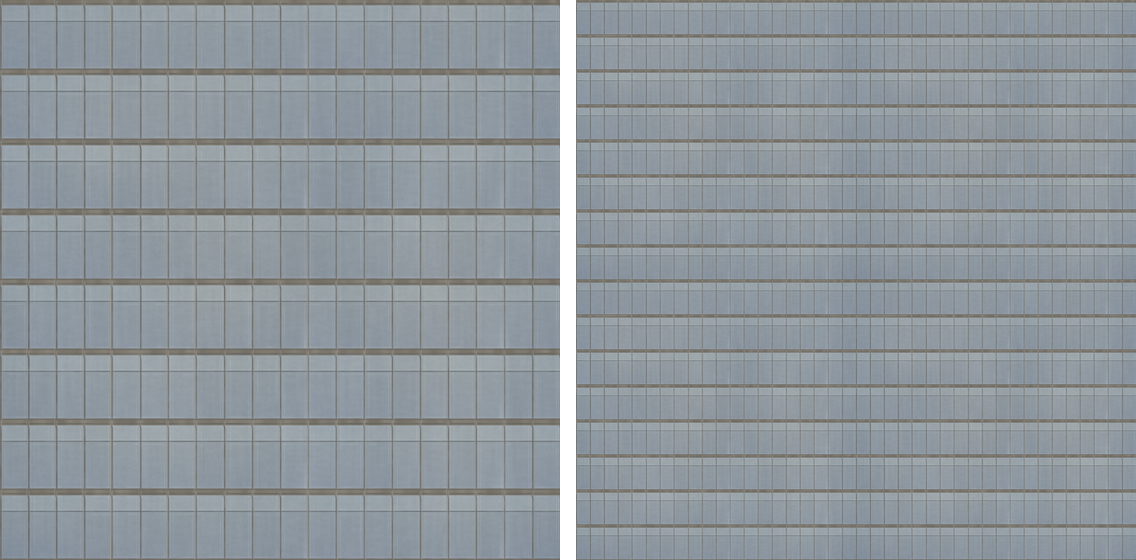
Left, the tile; right, the same tile 2 across and 2 down.
A WebGL 1 fragment shader for this texture:

```glsl
precision highp float;
// Glass curtain wall: 20 by 8 grey-blue panes with thin mullions and tan floor bands.
uniform vec2 u_resolution;

float hash(vec2 p) {
  return fract(sin(dot(p, vec2(127.1, 311.7))) * 43758.5453);
}

// Value noise that wraps after a whole number of cells.
float noise(vec2 uv, vec2 period) {
  vec2 p = uv * period;
  vec2 i = floor(p);
  vec2 f = fract(p);
  f = f * f * (3.0 - 2.0 * f);
  vec2 a = mod(i, period);
  vec2 b = mod(i + 1.0, period);
  return mix(mix(hash(a), hash(vec2(b.x, a.y)), f.x),
             mix(hash(vec2(a.x, b.y)), hash(b), f.x), f.y);
}

// Soft-edged stripe around d = 0.
float stripe(float d, float halfWidth, float blur) {
  return 1.0 - smoothstep(halfWidth - blur, halfWidth + blur, abs(d));
}

void main() {
  vec2 uv = gl_FragCoord.xy / u_resolution;
  vec2 grid = vec2(20.0, 8.0);
  vec2 g = uv * grid + vec2(-0.02, 0.027);
  vec2 blur = max(0.7 * grid / u_resolution, vec2(0.024, 0.010));
  vec2 cell = mod(floor(g), grid);
  float across = fract(g.x);
  float down = 1.0 - fract(g.y);

  // Signed distances to the nearest mullion and floor band, in cells.
  float mullionId = mod(floor(g.x + 0.5), grid.x);
  float tone = hash(vec2(mullionId, 3.7));
  float dx = fract(g.x + 0.5) - 0.5 + 0.03 * (tone - 0.5);
  float dy = 0.5 - fract(g.y + 0.5);
  dx += 0.025 * stripe(dy - 0.02, 0.05, 0.03);
  float sheen = step(abs(mullionId - 14.5), 3.6) * step(3.4, abs(mullionId - 14.5));
  float heavy = step(mullionId, 4.5);

  // Glass: pale upper strip, darker lower pane turning bluer downwards.
  vec3 lower = mix(vec3(0.575, 0.612, 0.632), vec3(0.548, 0.588, 0.630), down);
  vec3 color = mix(vec3(0.602, 0.640, 0.661), lower,
                   smoothstep(0.278 - blur.y, 0.278 + blur.y, down));
  color += 0.014 * (hash(cell) - 0.5);
  color += vec3(0.042, 0.030, 0.006) * (noise(uv, vec2(5.0, 4.0)) - 0.5);
  color += 0.018 * (noise(uv, vec2(7.0, 8.0)) - 0.5);
  color += 0.016 * (noise(uv, vec2(160.0, 16.0)) - 0.5);
  color += 0.012 * (noise(uv, vec2(50.0, 200.0)) - 0.5);
  color += 0.014 * (noise(uv, vec2(256.0)) - 0.5);

  // Broken vertical reflections inside each pane.
  float inset = 0.14 + 0.08 * hash(vec2(cell.x, 7.3));
  float broken = noise(uv, vec2(20.0, 32.0));
  color += 0.035 * broken * stripe(across - inset, 0.015, blur.x);
  color += 0.035 * (1.0 - broken) * stripe(across - 0.86, 0.015, blur.x);

  // Pale rims above and below the floor band and around the transom.
  float glint = noise(uv, vec2(60.0, 8.0));
  color += 0.040 * (0.3 + glint) * stripe(dy + 0.066, 0.008, blur.y);
  color += 0.025 * glint * stripe(dy - 0.068, 0.008, blur.y);
  color += 0.022 * stripe(down - 0.253, 0.008, blur.y);
  color += 0.035 * smoothstep(0.35, 0.8, glint) * stripe(down - 0.318, 0.007, blur.y);

  // Pale smears beside two mullions, strongest at the foot of the pane.
  float smear = sheen * exp(-abs(dx + 0.08) * 10.0) * smoothstep(0.4, 0.95, down);
  color += 0.07 * smear * (0.4 + 0.6 * hash(vec2(mullionId, cell.y)));

  // Transom line, uneven along its length.
  color = mix(color, vec3(0.41, 0.435, 0.45),
              (0.60 + 0.35 * noise(uv, vec2(80.0, 8.0))) * stripe(down - 0.278, 0.008, blur.y));

  // Floor band: tan core between a dark lip and a broken shadow line.
  float wear = noise(uv, vec2(80.0, 32.0));
  vec3 band = vec3(0.495, 0.475, 0.435) + 0.08 * (wear - 0.5);
  band = mix(band, vec3(0.420, 0.408, 0.385), 0.80 * stripe(dy + 0.036, 0.010, blur.y));
  float shadow = 0.4 + 0.6 * noise(uv, vec2(40.0, 8.0));
  band = mix(band, vec3(0.410, 0.402, 0.385), shadow * stripe(dy - 0.026, 0.012, blur.y));
  float inBand = stripe(dy, 0.049, blur.y);
  color = mix(color, band, inBand);

  // Mullions: fine dark line with a pale rim and a tan edge on one side.
  float side = mix(-1.0, 1.0, step(0.5, hash(vec2(mullionId, 9.1))));
  float rough = noise(uv, vec2(20.0, 80.0));
  float open = 1.0 - inBand;
  color += 0.025 * open * stripe(dx + 0.075 * side, 0.018, blur.x);
  float edge = stripe(dx - 0.052 * side, 0.020, blur.x);
  color = mix(color, vec3(0.63, 0.615, 0.58),
              edge * (0.20 + 0.40 * tone + 0.25 * heavy) * (0.6 + 0.4 * open) * (0.6 + 0.6 * rough));
  float line = stripe(dx, 0.024 + 0.006 * heavy, blur.x);
  vec3 dark = vec3(0.390, 0.392, 0.385) + 0.06 * tone + 0.05 * sheen;
  color = mix(color, dark, line * (0.65 + 0.30 * rough) * (0.5 + 0.5 * open));

  // Small bracket where a mullion crosses a band.
  float bracket = stripe(dx - 0.02, 0.035, blur.x) * stripe(dy - 0.018, 0.035, blur.y);
  color = mix(color, vec3(0.57, 0.555, 0.52), (0.30 + 0.40 * tone) * bracket);

  gl_FragColor = vec4(color, 1.0);
}
```
